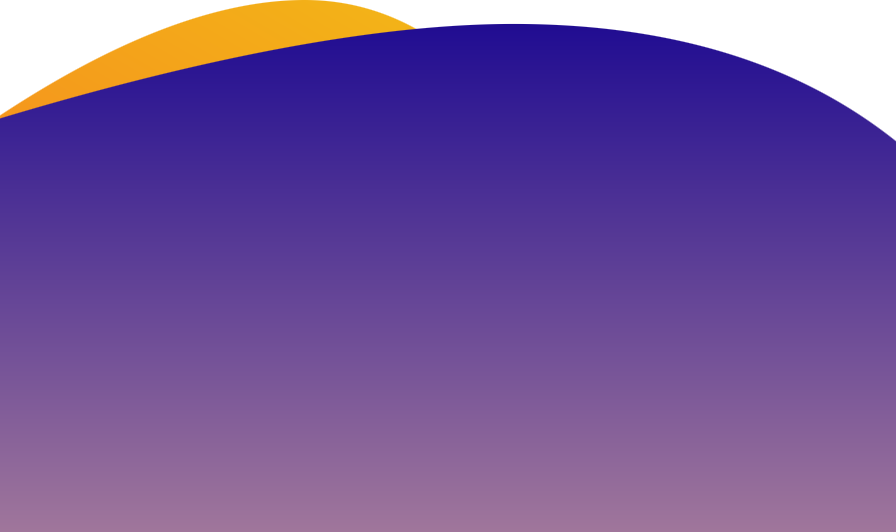
Give the GLSL for this background, as a Shadertoy shader.

```glsl
// Draws a violet hill with a smooth vertical gradient and an amber mound behind it on white.

// Colours
const vec3 SKY = vec3(1.0);
const vec3 HILL_TOP = vec3(0.125, 0.047, 0.570);
const vec3 HILL_BASE = vec3(0.627, 0.463, 0.608);
const vec3 MOUND_ORANGE = vec3(0.960, 0.592, 0.112);
const vec3 MOUND_YELLOW = vec3(0.953, 0.700, 0.092);

// Crests, in fractions of the canvas
const vec2 HILL_PEAK = vec2(0.573, 0.955);
const vec2 MOUND_PEAK = vec2(0.340, 1.0);

// Flanks: x = curve handle length, y = run from the peak, z = drop over that run
const vec3 HILL_LEFT = vec3(0.2214, 0.573, 0.1776);
const vec3 HILL_RIGHT = vec3(0.263, 0.427, 0.2204);
const vec3 MOUND_LEFT = vec3(0.1445, 0.340, 0.217);
const vec3 MOUND_RIGHT = vec3(0.0664, 0.125, 0.0548);

// Height of a crest whose two flanks are quadratic Bezier curves, level at the peak
float crestHeight(float x, vec2 peak, vec3 left, vec3 right) {
    vec3 flank = x < peak.x ? left : right;
    float away = abs(x - peak.x);
    float root = sqrt(max(flank.x * flank.x + (flank.y - 2.0 * flank.x) * away, 0.0));
    float t = away / (flank.x + root);
    return peak.y - flank.z * t * t;
}

// Smooth coverage of the region where depth is positive
float coverage(float depth) {
    return clamp(0.5 + depth / max(fwidth(depth), 1e-5), 0.0, 1.0);
}

void mainImage(out vec4 fragColor, in vec2 fragCoord) {
    vec2 uv = fragCoord / iResolution.xy;

    // Amber mound, warming toward its lower left
    float moundBlend = clamp(1.6 * uv.x + 1.6 * (uv.y - 0.78), 0.0, 1.0);
    vec3 moundColor = mix(MOUND_ORANGE, MOUND_YELLOW, moundBlend);
    float moundDepth = crestHeight(uv.x, MOUND_PEAK, MOUND_LEFT, MOUND_RIGHT) - uv.y;
    vec3 color = mix(SKY, moundColor, coverage(moundDepth));

    // Violet hill in front
    vec3 hillColor = mix(HILL_BASE, HILL_TOP, clamp(uv.y / HILL_PEAK.y, 0.0, 1.0));
    float hillDepth = crestHeight(uv.x, HILL_PEAK, HILL_LEFT, HILL_RIGHT) - uv.y;
    color = mix(color, hillColor, coverage(hillDepth));

    fragColor = vec4(color, 1.0);
}
```
